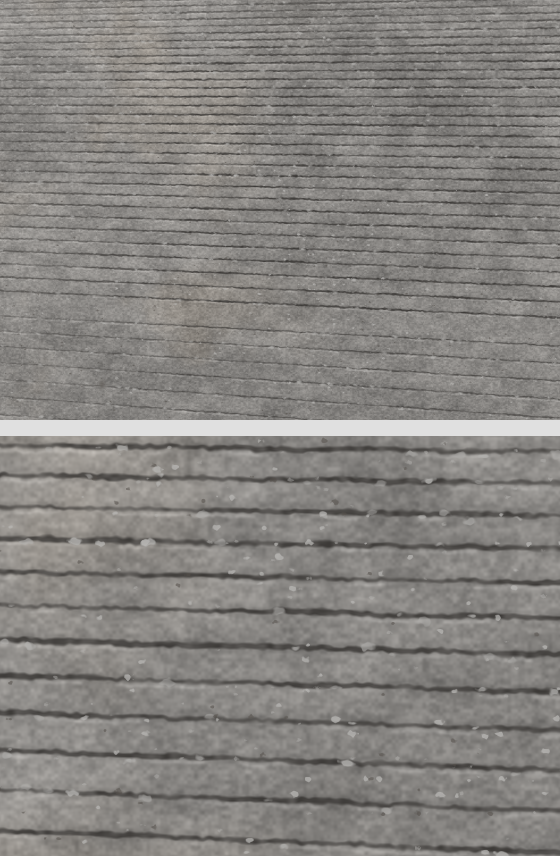
Top, the full canvas; bottom, a detail of the centre.
This texture is drawn by a WebGL 1 fragment shader. Its source:

```glsl
precision highp float;
uniform vec2 u_resolution;

float hash(vec2 p) {
  vec3 h = fract(vec3(p.xyx) * 0.1031);
  h += dot(h, h.yzx + 33.33);
  return fract((h.x + h.y) * h.z);
}

float noise(vec2 p) {
  vec2 i = floor(p), f = fract(p);
  f = f * f * (3.0 - 2.0 * f);
  return mix(mix(hash(i), hash(i + vec2(1.0, 0.0)), f.x),
             mix(hash(i + vec2(0.0, 1.0)), hash(i + vec2(1.0, 1.0)), f.x), f.y);
}

float fbm(vec2 p) {
  float sum = 0.0, amp = 0.5;
  for (int i = 0; i < 5; i++) {
    sum += amp * noise(p);
    p = p * 2.03 + 17.3;
    amp *= 0.5;
  }
  return sum;
}

// Sparse irregular chips, one at most in each grid cell
float chips(vec2 p, float cells, float density, float soft) {
  vec2 g = p * cells, id = floor(g);
  vec2 centre = 0.35 + 0.3 * vec2(hash(id + 3.1), hash(id + 8.7));
  vec2 off = (fract(g) - centre) * vec2(0.8, 1.2);
  float radius = 0.07 + 0.16 * hash(id + 21.4);
  float dist = length(off) + 0.24 * (noise(g * 5.0) - 0.5) - radius;
  return step(hash(id), density) * (1.0 - smoothstep(-soft, soft, dist / cells));
}

float blob(vec2 p, vec2 centre, vec2 size) {
  vec2 d = (p - centre) / size;
  return exp(-dot(d, d));
}

void main() {
  float px = 1.0 / u_resolution.y;
  vec2 p = gl_FragCoord.xy * px;
  p.y = 1.0 - p.y;

  // Perspective: grooves fan out to the right and widen towards the viewer
  float depth = 0.2257 + (p.y - 0.2257) / (1.0 + p.x / 9.72);
  float near = smoothstep(0.703, 0.743, depth);
  float row = 92.9 - 125.0 / (depth + 1.3455) - 0.75 * near;
  float spacing = (depth + 1.3455) * (depth + 1.3455) / 125.0;
  float line = floor(row - 0.05);
  float d = (row - 0.55 - line) * spacing;
  float rough = d + 0.0018 * (noise(p * vec2(60.0, 90.0)) - 0.5)
                  + 0.0018 * (noise(p * 190.0) - 0.5);

  // Concrete: broad stains, mottling and fine grain
  float stain = fbm(p * vec2(2.6, 3.4) + 4.0) - 0.48;
  float mottle = fbm(p * vec2(22.0, 32.0)) - 0.48;
  float grain = noise(p * vec2(170.0, 250.0)) - 0.5;
  float speck = noise(p * 370.0 + 51.0) - 0.5;
  float shade = 0.541 + 0.15 * stain + 0.16 * mottle + 0.1 * grain + 0.06 * speck;
  shade += 0.025 * blob(p, vec2(0.2, 0.2), vec2(0.45, 0.3));
  shade -= 0.035 * smoothstep(0.65, 1.0, p.y);
  shade -= 0.07 * blob(p, vec2(1.25, 0.48), vec2(0.09, 0.13));
  shade -= 0.04 * blob(p, vec2(0.99, 0.26), vec2(0.12, 0.06));
  shade -= 0.04 * blob(p, vec2(0.27, 0.87), vec2(0.07, 0.12));
  vec3 colour = shade * vec3(1.017, 1.0, 0.978);
  float warmth = smoothstep(0.5, 0.75, fbm(p * 4.0 + 31.0)) * (1.0 - smoothstep(0.3, 0.9, p.x));
  colour += warmth * vec3(0.02, 0.006, -0.012);

  // Pale worn lip below each groove
  float lip = exp(-pow((rough - 0.0042) / 0.0017, 2.0));
  colour += 0.08 * lip * smoothstep(0.4, 0.7, noise(p * vec2(42.0, 70.0) + 9.0));

  // Soft dark grooves, fading at the left, far off and close by
  float wear = noise(vec2(p.x * 17.0, line * 2.7));
  float breaks = noise(vec2(p.x * 70.0, line * 5.3));
  float strength = mix(0.58, 1.0, smoothstep(0.0, 0.6, p.x));
  strength *= mix(0.6, 1.0, smoothstep(0.0, 0.2, p.y)) * mix(1.0, 0.75, near);
  strength *= 0.62 + 0.3 * smoothstep(0.1, 0.6, wear) + 0.2 * (breaks - 0.4);
  float halfWidth = mix(0.0017, 0.0012, near) * (0.7 + 0.6 * wear);
  float soft = max(0.0013, 0.7 * px);
  float groove = 1.0 - smoothstep(-soft, soft, abs(rough) - halfWidth);
  float dirt = exp(-abs(rough + 0.0008) / 0.0032);
  colour *= 1.0 - 0.15 * dirt * strength;
  vec3 grooveColour = vec3(0.28, 0.27, 0.26) + 0.12 * grain;
  colour = mix(colour, grooveColour, clamp(groove * strength, 0.0, 0.95));

  // Broken white chips strung along the groove edges
  float along = p.x * 52.0 + 7.3 * line;
  vec2 id = vec2(floor(along), line);
  float side = 0.0035 * (2.0 * hash(id + 5.2) - 0.6);
  vec2 off = vec2((fract(along) - 0.5) / 52.0, rough - side);
  float size = 0.0008 + 0.0021 * hash(id + 13.6) + 0.002 * (noise(p * 330.0) - 0.5);
  float chip = 1.0 - smoothstep(-px, px, length(off * vec2(0.5, 1.0)) - size);
  chip *= step(hash(id + 40.0), mix(0.22, 0.36, near));
  colour = mix(colour, vec3(0.7, 0.695, 0.685), chip * (0.4 + 0.45 * hash(id + 2.0)));

  // Loose pale chips, thickest in the middle, and small dark pits
  float cluster = 0.012 + 0.09 * blob(p, vec2(0.75, 0.55), vec2(0.25, 0.3));
  float pale = chips(p, 85.0, cluster, px);
  pale = max(pale, 0.6 * chips(p + 5.0, 140.0, 0.035, px));
  colour = mix(colour, vec3(0.72, 0.715, 0.705), 0.75 * pale);
  float pits = chips(p + 11.0, 105.0, 0.02, px);
  pits = max(pits, blob(p, vec2(0.243, 0.915), vec2(0.007, 0.009)));
  colour = mix(colour, vec3(0.33, 0.31, 0.29), 0.55 * pits);

  gl_FragColor = vec4(clamp(colour, 0.0, 1.0), 1.0);
}
```
